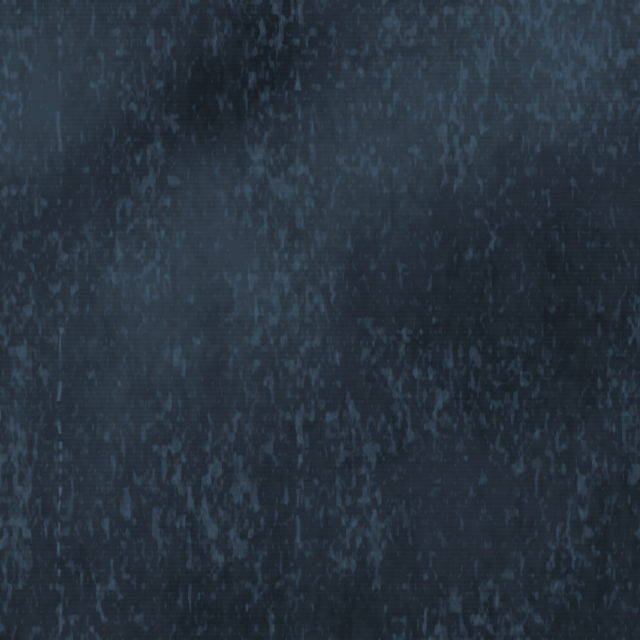
This texture is drawn by a three.js fragment shader. Its source:

```glsl
// Worn dark blue cloth with soft clouds, vertical flecks and two faded stitch lines.
varying vec2 vUv;

const vec3 SHADOW = vec3(0.092, 0.120, 0.150);
const vec3 SLATE = vec3(0.148, 0.183, 0.220);
const vec3 HAZE = vec3(0.198, 0.254, 0.305);
const vec3 FLECK = vec3(0.320, 0.430, 0.520);

float hash(vec2 cell) {
  vec3 q = fract(cell.xyx * vec3(0.1031, 0.1030, 0.0973));
  q += dot(q, q.yzx + 33.33);
  return fract((q.x + q.y) * q.z);
}

float noise(vec2 p) {
  vec2 cell = floor(p);
  vec2 f = fract(p);
  f = f * f * (3.0 - 2.0 * f);
  float low = mix(hash(cell), hash(cell + vec2(1.0, 0.0)), f.x);
  float high = mix(hash(cell + vec2(0.0, 1.0)), hash(cell + vec2(1.0, 1.0)), f.x);
  return mix(low, high, f.y);
}

float fbm(vec2 p) {
  float sum = 0.0;
  float weight = 0.5;
  for (int i = 0; i < 5; i++) {
    sum += weight * noise(p);
    p = mat2(0.8, 0.6, -0.6, 0.8) * p * 2.03 + 17.3;
    weight *= 0.5;
  }
  return sum;
}

// Soft elliptical patch, turned by an angle
float patchAt(vec2 p, vec2 center, vec2 radius, float angle) {
  vec2 d = p - center;
  float c = cos(angle);
  float s = sin(angle);
  d = vec2(c * d.x + s * d.y, c * d.y - s * d.x) / radius;
  return exp(-dot(d, d));
}

// Broad light and dark areas
float clouds(vec2 uv) {
  vec2 p = uv + 0.10 * (vec2(fbm(uv * 4.0), fbm(uv * 4.0 + 40.0)) - 0.48);
  float tone = 0.47;
  tone += 0.36 * patchAt(p, vec2(0.04, 0.82), vec2(0.22, 0.24), 0.5);
  tone += 0.36 * patchAt(p, vec2(0.82, 0.93), vec2(0.32, 0.20), -0.2);
  tone += 0.34 * patchAt(p, vec2(0.47, 0.67), vec2(0.36, 0.14), 0.5);
  tone += 0.12 * patchAt(p, vec2(0.25, 0.45), vec2(0.25, 0.16), 0.0);
  tone += 0.20 * patchAt(p, vec2(0.16, 0.26), vec2(0.05, 0.11), 0.0);
  tone += 0.10 * patchAt(p, vec2(0.75, 0.27), vec2(0.18, 0.06), 0.4);
  tone -= 0.42 * patchAt(p, vec2(0.22, 0.76), vec2(0.40, 0.075), 0.6);
  tone -= 0.26 * patchAt(p, vec2(0.44, 0.92), vec2(0.09, 0.16), 0.0);
  tone -= 0.30 * patchAt(p, vec2(0.79, 0.50), vec2(0.20, 0.20), 0.3);
  tone -= 0.22 * patchAt(p, vec2(0.56, 0.58), vec2(0.028, 0.07), 0.0);
  tone -= 0.24 * patchAt(p, vec2(0.55, 0.02), vec2(0.60, 0.20), 0.0);
  tone -= 0.16 * patchAt(p, vec2(1.00, 0.30), vec2(0.16, 0.40), 0.0);
  return tone;
}

// Sparse upright specks, gathered in worn areas
float flecks(vec2 uv, vec2 scale, float wear) {
  vec2 bend = vec2(0.004 * (noise(uv * 60.0) - 0.5), 0.0);
  float grain = noise((uv + bend) * scale);
  float detail = noise(uv * scale * 1.7 + 71.0);
  return smoothstep(0.66, 0.98, 0.72 * grain + 0.28 * detail + 0.16 * wear);
}

// Broken vertical thread
float stitches(vec2 uv, float x, float seed) {
  float drift = 0.005 * (noise(vec2(seed, uv.y * 35.0)) - 0.5);
  float width = mix(0.0014, 0.0035, noise(vec2(seed + 5.0, uv.y * 50.0)));
  float across = (uv.x - x - drift) / width;
  float dash = smoothstep(0.32, 0.75, noise(vec2(seed + 9.0, uv.y * 95.0)));
  return exp(-across * across) * dash;
}

// Fades a stretch of thread in and out along the height
float span(float y, float low, float high) {
  return smoothstep(low - 0.03, low + 0.03, y) * (1.0 - smoothstep(high - 0.02, high + 0.02, y));
}

void main() {
  vec2 uv = vUv;

  // Clouds, mottling and upright weave
  float tone = clouds(uv);
  tone += 0.42 * (fbm(uv * vec2(9.0, 6.0) + 12.0) - 0.485);
  tone += 0.26 * (fbm(uv * vec2(48.0, 24.0) + 31.0) - 0.485);
  tone += 0.18 * (noise(uv * vec2(150.0, 75.0)) - 0.5);
  tone += 0.10 * (noise(uv * vec2(34.0, 5.0) + 8.0) - 0.5);

  // Fine horizontal ribs
  float ribStrength = 0.015 + 0.035 * noise(uv * vec2(4.0, 9.0));
  tone += ribStrength * sin(uv.y * 6.28318 * 140.0);
  tone += 0.06 * (noise(uv * vec2(9.0, 130.0)) - 0.5);

  vec3 color = mix(SHADOW, SLATE, smoothstep(-0.05, 0.5, tone));
  color = mix(color, HAZE, smoothstep(0.42, 1.0, tone));

  // Worn specks, denser at the lower left
  float wear = smoothstep(0.38, 0.68, fbm(uv * vec2(9.0, 5.0) + 55.0));
  wear += 0.6 * patchAt(uv, vec2(0.25, 0.20), vec2(0.32, 0.24), 0.0);
  wear += 0.4 * patchAt(uv, vec2(0.75, 0.85), vec2(0.30, 0.20), 0.0);
  float specks = flecks(uv, vec2(125.0, 60.0), wear);
  specks += 0.6 * flecks(uv + 3.7, vec2(190.0, 110.0), wear);
  color = mix(color, FLECK, min(0.32 * specks, 0.45));

  // Two stitch lines
  float leftLine = 0.28 + 0.35 * span(uv.y, 0.10, 0.47) + 0.12 * span(uv.y, 0.65, 1.1);
  float middleLine = 0.50 * span(uv.y, 0.79, 1.1) + 0.38 * span(uv.y, 0.08, 0.46);
  float thread = leftLine * stitches(uv, 0.093, 3.0) + middleLine * stitches(uv, 0.467, 23.0);
  gl_FragColor = vec4(mix(color, FLECK, thread), 1.0);
}
```
